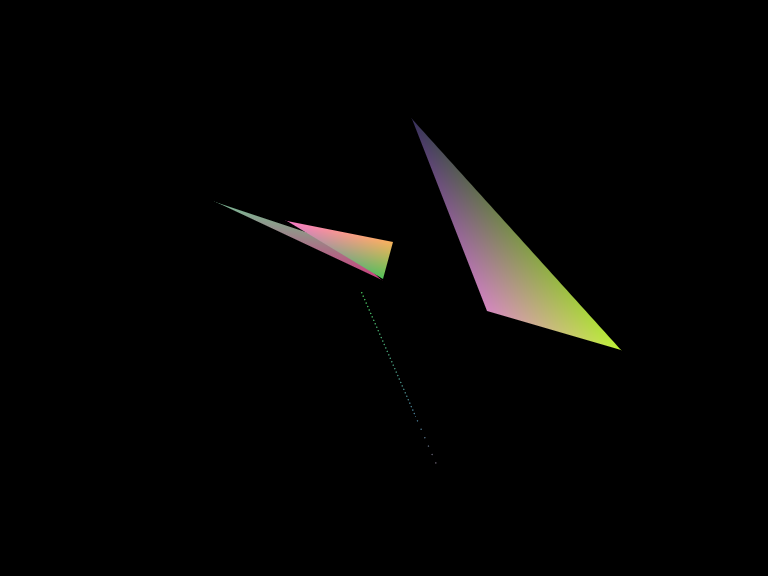
Reproduce this background procedurally as a WebGL 1 fragment shader.

```glsl
precision highp float;
uniform vec2 u_resolution;

float cross2(vec2 a, vec2 b) {
    return a.x * b.y - a.y * b.x;
}

// Turns a signed distance (positive inside) into smooth coverage
float coverage(float inside) {
    return clamp(0.5 + inside * u_resolution.y, 0.0, 1.0);
}

// Triangle with colours blended between its corners; alpha is coverage
vec4 triangle(vec2 p, vec2 a, vec2 b, vec2 c, vec3 colorA, vec3 colorB, vec3 colorC) {
    float area = cross2(b - a, c - a);
    vec3 weights = vec3(cross2(c - b, p - b), cross2(a - c, p - c), cross2(b - a, p - a)) / area;
    vec3 edges = vec3(length(c - b), length(a - c), length(b - a));
    vec3 inside = weights * abs(area) / edges;
    weights = clamp(weights, 0.0, 1.0);
    weights /= weights.x + weights.y + weights.z;
    vec3 color = colorA * weights.x + colorB * weights.y + colorC * weights.z;
    return vec4(color, coverage(min(inside.x, min(inside.y, inside.z))));
}

// Fine dotted line whose dots spread out and fade towards its end
vec4 dottedLine(vec2 p, vec2 start, vec2 end) {
    vec2 along = end - start;
    float len = length(along);
    float t = dot(p - start, along) / (len * len);
    float sparse = step(0.71, t);
    float spacing = mix(0.0195, 0.0475, sparse);
    float offset = (fract((t - 0.71 * sparse) / spacing) - 0.5) * spacing * len;
    float side = cross2(along, p - start) / len;
    float dots = coverage(0.0012 - length(vec2(offset, side)));
    dots *= step(0.0, t) * step(t, 1.0);
    vec3 color = mix(vec3(0.28, 0.78, 0.36), vec3(0.28, 0.48, 0.58), clamp(t / 0.7, 0.0, 1.0));
    color = mix(color, vec3(0.40, 0.36, 0.42), smoothstep(0.7, 1.0, t));
    return vec4(color, dots);
}

void main() {
    vec2 p = gl_FragCoord.xy / u_resolution.y;
    vec3 color = vec3(0.0);

    // Large shard on the right
    vec4 shard = triangle(p, vec2(0.7153, 0.7934), vec2(0.8455, 0.4601), vec2(1.0781, 0.3924),
        vec3(0.22, 0.19, 0.36), vec3(0.83, 0.53, 0.75), vec3(0.75, 0.95, 0.22));
    color = mix(color, shard.rgb, shard.a);

    // Narrow shard behind the small one
    shard = triangle(p, vec2(0.3785, 0.6476), vec2(0.6610, 0.5150), vec2(0.5990, 0.5745),
        vec3(0.48, 0.72, 0.58), vec3(0.80, 0.25, 0.50), vec3(0.60, 0.52, 0.50));
    color = mix(color, shard.rgb, shard.a);

    // Small bright shard
    shard = triangle(p, vec2(0.4983, 0.6163), vec2(0.6823, 0.5799), vec2(0.6649, 0.5156),
        vec3(0.98, 0.48, 0.78), vec3(0.98, 0.70, 0.36), vec3(0.32, 0.76, 0.34));
    color = mix(color, shard.rgb, shard.a);

    // Dotted sliver below
    vec4 sliver = dottedLine(p, vec2(0.6267, 0.4948), vec2(0.7604, 0.1875));
    color = mix(color, sliver.rgb, sliver.a);

    gl_FragColor = vec4(color, 1.0);
}
```
